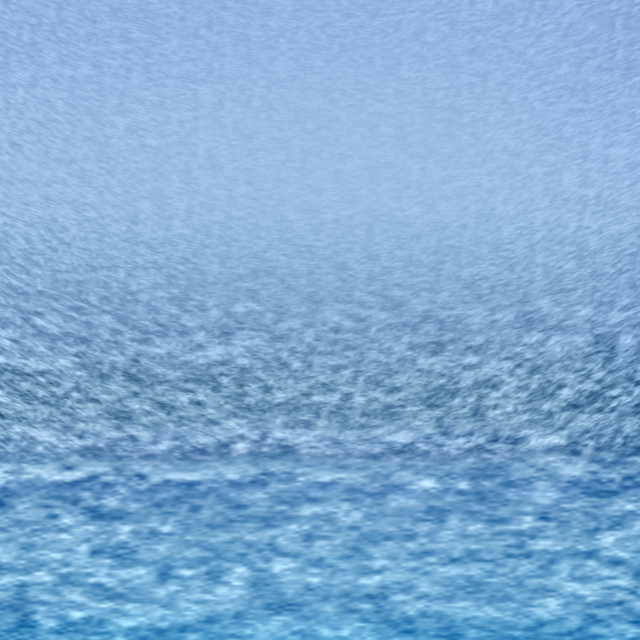
Write a Shadertoy shader that draws this texture.

```glsl
// Rippled open water fading from choppy turquoise foreground to a pale, hazy distance.

float hash(vec2 p) {
    return fract(sin(dot(p, vec2(127.1, 311.7))) * 43758.5453);
}

float valueNoise(vec2 p) {
    vec2 cell = floor(p), f = fract(p);
    f = f * f * (3.0 - 2.0 * f);
    return mix(mix(hash(cell), hash(cell + vec2(1, 0)), f.x),
               mix(hash(cell + vec2(0, 1)), hash(cell + vec2(1, 1)), f.x), f.y);
}

// Signed fractal noise, centred on zero
float fbm(vec2 p, int octaves) {
    float sum = 0.0, amp = 1.0;
    for (int i = 0; i < octaves; i++) {
        sum += amp * (valueNoise(p) - 0.5);
        p = mat2(1.9, 0.12, -0.2, 1.8) * p + 17.3;
        amp *= 0.85;
    }
    return sum;
}

// Blend of two independent noises that keeps their contrast
float blendWaves(float a, float b, float t) {
    return mix(a, b, t) / sqrt(t * t + (1.0 - t) * (1.0 - t));
}

// Soft horizontal band centred at a height
float band(float y, float centre, float width) {
    float d = (y - centre) / width;
    return exp(-d * d);
}

// Average water colour by height
vec3 waterColor(float y) {
    vec3 c = mix(vec3(0.35, 0.64, 0.82), vec3(0.43, 0.66, 0.82), smoothstep(0.0, 0.07, y));
    c = mix(c, vec3(0.42, 0.62, 0.785), smoothstep(0.08, 0.24, y));
    c = mix(c, vec3(0.46, 0.62, 0.75), smoothstep(0.22, 0.36, y));
    c = mix(c, vec3(0.50, 0.65, 0.80), smoothstep(0.38, 0.50, y));
    c = mix(c, vec3(0.595, 0.735, 0.885), smoothstep(0.47, 0.71, y));
    return mix(c, vec3(0.575, 0.71, 0.88), smoothstep(0.75, 1.0, y));
}

void mainImage(out vec4 fragColor, in vec2 fragCoord) {
    vec2 uv = fragCoord / iResolution.xy;
    float side = uv.x - 0.48;

    // Crests curve gently upward toward both sides in the distance
    vec2 p = uv;
    p.y -= 0.4 * side * side;
    p += 0.003 * vec2(fbm(uv * vec2(16, 30), 2), fbm(uv * vec2(20, 30) + 40.0, 2));

    // Three wave sizes, shrinking with distance
    float near = fbm(uv * vec2(27, 74) + 3.0, 3);
    float middle = fbm(p * vec2(48, 112) + 9.0, 3);
    float far = fbm(p * vec2(95, 210) + 31.0, 2);
    float toMiddle = smoothstep(0.20, 0.42, uv.y);
    float toFar = smoothstep(0.44, 0.62, uv.y);
    float waves = blendWaves(blendWaves(near, middle, toMiddle), far, toFar);

    // Contrast falls with distance, calmest in the hazy upper centre
    float strength = mix(0.255, 0.26, toMiddle);
    strength = mix(strength, 0.13, smoothstep(0.38, 0.57, uv.y));
    strength = mix(strength, 0.08, smoothstep(0.56, 0.72, uv.y));
    vec2 calm = (uv - vec2(0.56, 0.73)) / vec2(0.32, 0.22);
    float haze = exp(-dot(calm, calm));
    strength *= 1.0 - 0.45 * haze;
    strength *= 1.0 + 1.2 * side * side;

    vec3 color = waterColor(uv.y);

    // Pale foam line with a violet trough beneath it, broken up by the chop
    float y = uv.y + 0.012 * fbm(uv * vec2(7, 4), 2) + 0.012 * waves;
    float inner = 1.0 - smoothstep(0.25, 0.5, abs(side));
    color += vec3(0.07, 0.055, 0.065) * band(y, 0.320, 0.013) * (0.4 + 0.6 * inner);
    color -= vec3(0.04, 0.06, 0.04) * band(y, 0.293, 0.014) * (0.3 + 0.7 * inner);
    color += vec3(0.06, 0.05, 0.04) * band(y, 0.262, 0.013);
    color -= vec3(0.05, 0.05, 0.02) * band(y, 0.238, 0.012);

    // Wave light and shade, bluer in the foreground
    vec3 tint = mix(vec3(1.0, 0.84, 0.62), vec3(0.96, 0.91, 0.84), toMiddle);
    color += waves * strength * tint;
    color += 0.08 * max(near - 0.35, 0.0) * (1.0 - toMiddle);

    // Light haze and a darker right edge
    color += vec3(0.014, 0.016, 0.008) * haze;
    color -= vec3(0.07, 0.06, 0.04) * smoothstep(0.86, 1.0, uv.x) * band(uv.y, 0.34, 0.20);
    color -= vec3(0.02, 0.02, 0.005) * smoothstep(0.75, 1.0, uv.x) * smoothstep(0.6, 0.9, uv.y);

    fragColor = vec4(clamp(color, 0.0, 1.0), 1.0);
}
```
